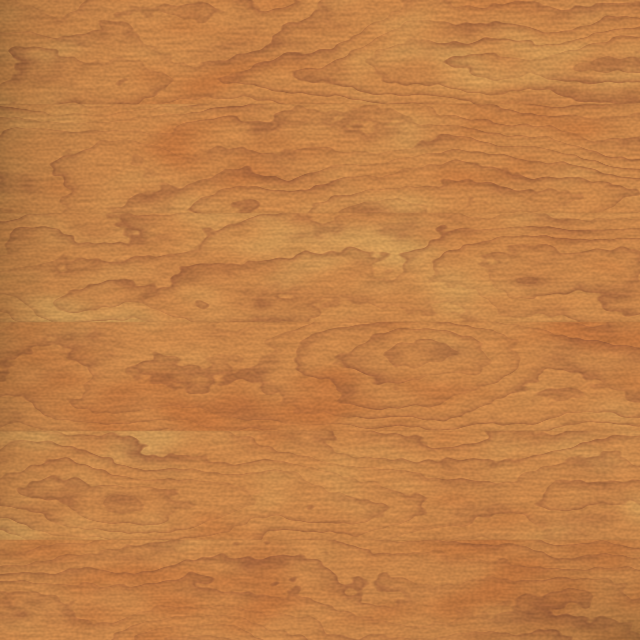
Reproduce this texture procedurally as a WebGL 1 fragment shader.

```glsl
precision highp float;
// Six horizontal varnished wood boards with cathedral grain.
// Each board draws rings around its own heart as contours of a warped
// distance field, then adds fibres, soft stains and shading at the edges.

uniform vec2 u_resolution;

const float BOARD_HEIGHT = 0.1702;
const float FIRST_BOARD_OFFSET = 0.0137;  // part of the lowest board cut off
const float SEAM_SOFTNESS = 0.009;        // in board heights
const float RING_DENSITY = 15.0;
const float RING_FLATTENING = 2.9;        // ring width over height
const float HEART_REACH = 0.36;           // beyond it the grain runs straight
const float LINE_EDGE = 0.10;             // sharp side of a ring, in rings
const float LINE_STRENGTH = 0.95;
const float STAIN_STRENGTH = 0.65;
const float FIBRE_STRENGTH = 0.10;
const float PORE_STRENGTH = 0.10;

const vec3 HONEY = vec3(0.790, 0.527, 0.293);
const vec3 PALE = vec3(0.820, 0.605, 0.345);
const vec3 AMBER = vec3(0.755, 0.460, 0.245);
const vec3 RING_BROWN = vec3(0.590, 0.355, 0.220);
const vec3 EDGE_SHADE = vec3(0.76, 0.77, 0.76);

vec2 gradientAt(vec2 cell) {
  float h = fract(sin(dot(cell, vec2(127.1, 311.7))) * 43758.55);
  return vec2(cos(6.2832 * h), sin(6.2832 * h));
}

// Gradient noise, roughly -0.7 to 0.7
float noise(vec2 p) {
  vec2 i = floor(p);
  vec2 f = p - i;
  vec2 u = f * f * f * (f * (f * 6.0 - 15.0) + 10.0);
  vec2 e = vec2(1.0, 0.0);
  float a = dot(gradientAt(i), f);
  float b = dot(gradientAt(i + e.xy), f - e.xy);
  float c = dot(gradientAt(i + e.yx), f - e.yx);
  float d = dot(gradientAt(i + e.xx), f - e.xx);
  return mix(mix(a, b, u.x), mix(c, d, u.x), u.y);
}

// Centre of the rings of one board, on the canvas
vec2 heartOf(float board) {
  float x = fract(0.30 + board * (0.58 + 0.31 * board));
  float y = 0.37 - 0.35 * cos(board * 1.5708);
  return vec2(x, (board + y) * BOARD_HEIGHT - FIRST_BOARD_OFFSET);
}

vec3 boardColor(vec2 uv, float board) {
  vec2 p = uv + vec2(board * 3.17, board * 1.73);  // own grain per board

  // Flattened distance to the heart, straightening out along the board
  vec2 d = uv - heartOf(board);
  d.x /= sqrt(1.0 + d.x * d.x / (HEART_REACH * HEART_REACH));
  d.y *= RING_FLATTENING;
  float radius = length(d);

  // Ring count, warped at three scales
  float rings = RING_DENSITY * radius
    + 2.8 * noise(p * vec2(3.0, 9.0))
    + 1.1 * noise(p * vec2(9.0, 20.0) + 17.0)
    + 0.30 * noise(p * vec2(42.0, 75.0) + 5.0);

  // Each ring darkens slowly, then ends in a crisp line
  float phase = fract(rings);
  float ramp = phase * phase;
  float crisp = 1.0 - smoothstep(1.0 - LINE_EDGE, 1.0, phase);
  float fade = smoothstep(-0.35, 0.35, noise(p * vec2(5.0, 13.0) + 31.0));
  float line = (0.25 * ramp + 0.75 * ramp * ramp * ramp) * crisp
    * mix(0.35, 1.0, fade);

  // Broad tone of the board with pale and amber patches
  float tone = 0.6 * noise(p * vec2(3.0, 8.0) + 43.0)
    + 0.4 * noise(p * vec2(11.0, 24.0) + 71.0)
    + 0.11 * cos(board * 3.1416) * step(board, 3.5);
  vec3 color = mix(HONEY, PALE, smoothstep(0.0, 0.55, -tone));
  color = mix(color, AMBER, smoothstep(0.0, 0.5, tone));

  // Stains beside rings, the rings and the dark knot at the heart
  float stain = smoothstep(0.08, 0.45, noise(p * vec2(6.0, 15.0) + 89.0));
  color = mix(color, RING_BROWN, STAIN_STRENGTH * stain * (0.1 + 0.9 * ramp * crisp));
  color = mix(color, RING_BROWN, LINE_STRENGTH * line);
  color = mix(color, RING_BROWN, 0.5 * exp(-radius * radius / 0.0010));

  // Long fibres and short pores
  float fibre = noise(p * vec2(24.0, 210.0) + noise(p * 9.0));
  float pore = noise(p * vec2(170.0, 250.0) + 13.0);
  return color * (1.0 + FIBRE_STRENGTH * fibre + PORE_STRENGTH * pore);
}

void main() {
  vec2 uv = gl_FragCoord.xy / u_resolution;

  // Blend the two boards that meet at the nearest seam
  float row = (uv.y + FIRST_BOARD_OFFSET) / BOARD_HEIGHT;
  float seam = floor(row + 0.5);
  float above = smoothstep(-SEAM_SOFTNESS, SEAM_SOFTNESS, row - seam);
  vec3 color = mix(boardColor(uv, seam - 1.0), boardColor(uv, seam), above);

  // Faint shadow in the seam
  float gap = 1.0 - smoothstep(0.0, 2.0 * SEAM_SOFTNESS, abs(row - seam));
  color *= 1.0 - 0.03 * gap;

  // Uneven light: dim left edge and lower right corner
  float leftShade = 0.75 * exp(-uv.x / 0.07) * smoothstep(-0.2, 0.7, uv.y);
  float cornerShade = 0.9 * exp(-length((uv - vec2(1.0, 0.0)) * vec2(1.0, 2.2)) / 0.15);
  color *= mix(vec3(1.0), EDGE_SHADE, clamp(leftShade + cornerShade, 0.0, 1.0));

  gl_FragColor = vec4(color, 1.0);
}
```
